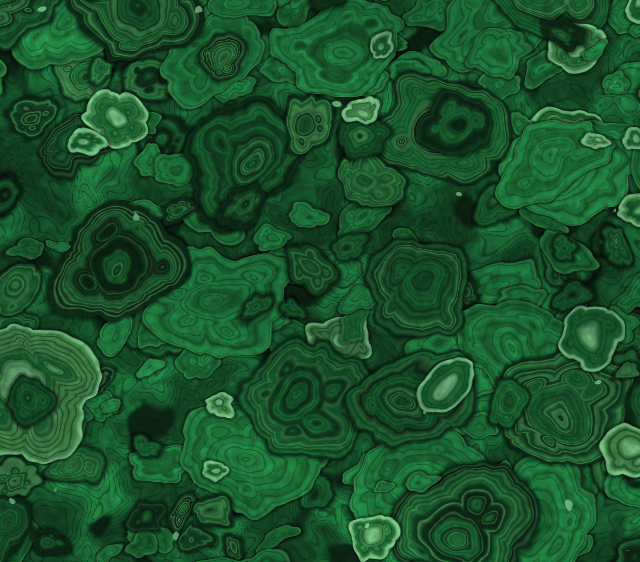
This texture is drawn by a Shadertoy shader. Its source:

```glsl
// Polished malachite: overlapping lobed nodules with concentric green bands.

const vec3 DARK = vec3(0.04, 0.13, 0.07);
const vec3 DEEP = vec3(0.07, 0.25, 0.12);
const vec3 FOREST = vec3(0.09, 0.35, 0.165);
const vec3 EMERALD = vec3(0.12, 0.48, 0.24);
const vec3 SAGE = vec3(0.24, 0.47, 0.26);
const vec3 PALE = vec3(0.46, 0.73, 0.50);

vec2 hash2(vec2 p) {
    vec3 q = fract(p.xyx * vec3(0.1031, 0.1030, 0.0973));
    q += dot(q, q.yzx + 33.33);
    return fract((q.xx + q.yz) * q.zy);
}

float cornerSlope(vec2 cell, vec2 offset) {
    return dot(hash2(cell) * 2.0 - 1.0, offset);
}

float gradientNoise(vec2 p) {
    vec2 i = floor(p), f = fract(p), e = vec2(1.0, 0.0);
    vec2 u = f * f * f * (f * (f * 6.0 - 15.0) + 10.0);
    return 1.4 * mix(
        mix(cornerSlope(i, f), cornerSlope(i + e, f - e), u.x),
        mix(cornerSlope(i + e.yx, f - e.yx), cornerSlope(i + 1.0, f - 1.0), u.x), u.y);
}

vec2 warp(vec2 p, float scale, float amount) {
    return p + amount * vec2(gradientNoise(p * scale + 40.0), gradientNoise(p * scale + 90.0));
}

float thinLine(float x, float width) {
    return 1.0 - smoothstep(0.0, width, abs(fract(x) - 0.5));
}

mat2 rotation(float a) {
    return mat2(cos(a), sin(a), -sin(a), cos(a));
}

// A core ringed by smaller lobes; negative inside.
float lobedDistance(vec2 q, vec2 seed, float radius) {
    float d = length(q) - radius * 0.70;
    for (int i = 0; i < 6; i++) {
        vec2 h = hash2(seed + float(i) * 7.3);
        float a = (float(i) + 0.9 * h.x) * 1.047;
        vec2 center = radius * 0.48 * vec2(cos(a), sin(a));
        d = min(d, length(q - center) - radius * (0.20 + 0.32 * h.y));
    }
    return d;
}

vec3 emeraldBands(float depth, float seed) {
    float broad = gradientNoise(vec2(depth * 42.0, seed));
    vec3 color = mix(FOREST, EMERALD, smoothstep(-0.4, 0.3, broad));
    color = mix(color, DEEP, 0.6 * thinLine(depth * 65.0 + broad, 0.2));
    return mix(color, SAGE, 0.5 * smoothstep(0.006, 0.001, depth));
}

vec3 darkBands(float depth, float seed) {
    float broad = gradientNoise(vec2(depth * 60.0, seed));
    float group = gradientNoise(vec2(depth * 30.0, seed + 5.7));
    vec3 color = mix(DARK, FOREST, smoothstep(-0.45, 0.2, broad));
    color = mix(color, DARK, 0.35 * thinLine(depth * 130.0, 0.3));
    float seams = thinLine(depth * 95.0 + 2.0 * broad, 0.38);
    color = mix(color, SAGE, 0.8 * seams * smoothstep(-0.25, 0.2, group));
    return mix(DARK, color, smoothstep(0.0, 0.006, depth));
}

vec3 paleBands(float depth, float radius, float seed) {
    float broad = gradientNoise(vec2(depth * 55.0, seed));
    vec3 color = mix(FOREST, SAGE, smoothstep(-0.25, 0.2, broad));
    color = mix(color, DEEP, 0.7 * thinLine(depth * 100.0 + broad, 0.28));
    float rim = smoothstep(0.010, 0.004, depth);
    float eye = smoothstep(0.40, 0.55, depth / radius);
    return mix(color, PALE, max(0.8 * rim, 0.7 * eye));
}

// Paints one nodule per grid cell; shares.x and shares.y split the three band styles.
vec3 scatterNodules(vec3 color, vec2 p, float size, float density, vec2 shares, float layer) {
    vec2 home = floor(p / size);
    float blur = 0.0016;
    for (int y = -1; y <= 1; y++)
    for (int x = -1; x <= 1; x++) {
        vec2 cell = home + vec2(x, y);
        vec2 seed = cell + layer * 17.0 + 60.0;
        vec2 shape = hash2(seed), kind = hash2(seed + 31.7);
        if (kind.y > density) continue;
        vec2 center = (cell + 0.5 + 0.5 * (hash2(seed + 11.1) - 0.5)) * size;
        float radius = size * mix(0.42, 0.66, shape.x);
        vec2 q = rotation(1.6 * shape.y - 1.1) * (p - center);
        q.y *= kind.x < shares.x ? 1.6 : 1.2;
        float d = lobedDistance(q, seed, radius);
        float tone = shape.y * 37.0 + 0.37;
        vec3 band = kind.x < shares.x ? emeraldBands(-d, tone)
                  : kind.x < shares.y ? darkBands(-d, tone)
                  : paleBands(-d, radius, tone);
        color *= mix(0.55, 1.0, smoothstep(0.0, 0.009, d));
        color = mix(color, band, smoothstep(blur, -blur, d));
    }
    return color;
}

// Cloudy green matrix with contour veins and dark pockets.
vec3 matrixColor(vec2 p) {
    float n = gradientNoise(p * 9.0) + 0.5 * gradientNoise(p * 23.0);
    vec3 color = mix(DEEP, EMERALD, smoothstep(-0.4, 0.6, n));
    color = mix(color, DARK, 0.5 * thinLine(n * 7.0, 0.15));
    return mix(color, DARK, smoothstep(0.15, 0.4, gradientNoise(p * 14.0 + 23.0)));
}

void mainImage(out vec4 fragColor, in vec2 fragCoord) {
    vec2 canvas = fragCoord / iResolution.y;
    vec2 p = warp(warp(canvas, 9.0, 0.024), 32.0, 0.008);

    vec3 color = matrixColor(p);
    color = scatterNodules(color, p + 0.03, 0.12, 0.75, vec2(0.60, 0.95), 1.0);
    color = scatterNodules(color, p, 0.075, 0.35, vec2(0.65, 0.95), 6.0);
    color = scatterNodules(color, p, 0.27, 0.60, vec2(0.75, 1.00), 2.0);
    color = scatterNodules(color, p + 0.11, 0.25, 0.52, vec2(0.10, 0.88), 3.0);
    color = scatterNodules(color, p, 0.12, 0.20, vec2(0.20, 0.65), 4.0);
    color = scatterNodules(color, p, 0.06, 0.08, vec2(0.15, 0.60), 5.0);

    // Mineral mottling, bright chips and broad soft shading.
    color *= 1.0 + 0.20 * gradientNoise(p * 70.0) + 0.08 * gradientNoise(p * 170.0);
    float chips = gradientNoise(p * 24.0 + 7.0) + 0.3 * gradientNoise(p * 60.0);
    color = mix(color, PALE, 0.8 * smoothstep(0.72, 0.80, chips));
    color *= 1.0 + 0.25 * gradientNoise(rotation(0.5) * canvas * vec2(2.0, 4.0));
    fragColor = vec4(color, 1.0);
}
```
